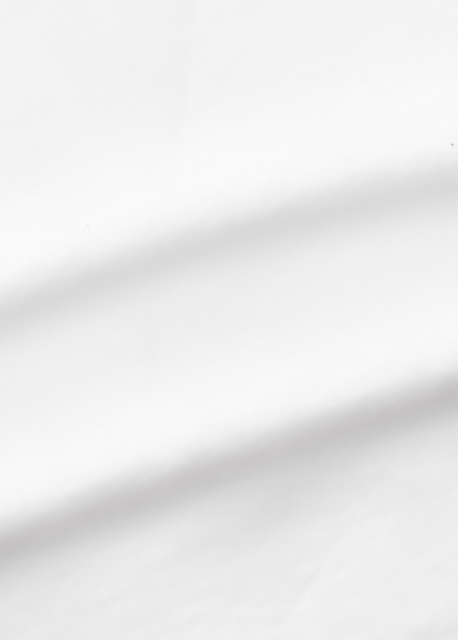
Reproduce this texture procedurally as a WebGL 1 fragment shader.

```glsl
precision highp float;
uniform vec2 u_resolution;

float hash(vec2 p) {
  p = fract(p * vec2(0.1031, 0.1137));
  p += dot(p, p.yx + 33.33);
  return fract((p.x + p.y) * p.x * 7.31 + p.y * 5.17);
}

float noise(vec2 p) {
  vec2 i = floor(p), f = fract(p);
  f = f * f * (3.0 - 2.0 * f);
  return mix(mix(hash(i), hash(i + vec2(1, 0)), f.x),
             mix(hash(i + vec2(0, 1)), hash(i + vec2(1, 1)), f.x), f.y);
}

float fbm(vec2 p) {
  float sum = 0.0, gain = 0.5;
  for (int i = 0; i < 4; i++) {
    sum += gain * noise(p);
    p = mat2(1.6, 1.2, -1.2, 1.6) * p + 5.3;
    gain *= 0.5;
  }
  return sum;
}

// Soft band with separate widths above and below its centre
float foldShadow(float d, float above, float below) {
  float t = d / (d > 0.0 ? above : below);
  return exp(-t * t);
}

// Elliptical soft patch, rotated by an angle
float patchGlow(vec2 p, vec2 radius, float angle) {
  float c = cos(angle), s = sin(angle);
  vec2 q = vec2(c * p.x + s * p.y, c * p.y - s * p.x) / radius;
  return exp(-dot(q, q));
}

void main() {
  vec2 uv = gl_FragCoord.xy / u_resolution;
  vec2 p = vec2(uv.x * 0.715, uv.y);
  float x = uv.x;
  float cloud = fbm(p * vec2(5.0, 8.0)) - 0.47;
  float fibre = fbm(mat2(0.9, -0.42, 0.42, 0.9) * p * vec2(25.0, 60.0)) - 0.47;

  // Heights relative to the two diagonal folds
  float upper = uv.y - (0.508 + 0.288 * x - 0.080 * x * x);
  float lower = uv.y - (0.147 + 0.271 * x - 0.030 * x * x);
  upper += fibre * 0.008;
  lower += fibre * 0.010;

  // Broad tones of the three sheets
  float topTone = 0.953 + 0.023 * foldShadow(upper - 0.10, 0.10, 0.08);
  float midTone = mix(0.972, 0.942, smoothstep(0.09, 0.24, lower));
  float baseTone = 0.920 + 0.010 * smoothstep(0.1, 0.3, -lower);
  float tone = mix(midTone, topTone, smoothstep(-0.02, 0.03, upper));
  tone = mix(baseTone, tone, smoothstep(-0.03, 0.05, lower));

  // Fold shadows
  float upperShade = foldShadow(upper, 0.040, 0.052);
  float lowerShade = foldShadow(lower, 0.040, 0.050 - 0.006 * x);
  tone -= 0.092 * upperShade;
  tone -= (0.163 - 0.022 * sin(3.1416 * x)) * lowerShade;
  tone -= 0.022 * foldShadow(lower + 0.06, 0.04, 0.07);

  // Secondary hollows and lights on the lower sheet
  tone -= 0.040 * patchGlow(p - vec2(0.46, 0.225), vec2(0.15, 0.042), 0.55);
  tone -= 0.030 * patchGlow(p - vec2(0.67, 0.0), vec2(0.11, 0.025), 0.4);
  tone += 0.018 * patchGlow(p - vec2(0.25, 0.155), vec2(0.10, 0.030), 0.5);
  float crease = p.x - 0.455 - 0.65 * (p.y - 0.04);
  tone += 0.012 * smoothstep(-0.004, 0.004, crease) * exp(-max(crease, 0.0) * 22.0)
        * smoothstep(0.0, 0.06, p.y) * (1.0 - smoothstep(0.13, 0.22, p.y));

  // Faint vertical press marks
  float press = x - 0.39 - 0.12 * (uv.y - 0.76);
  tone -= 0.010 * (1.0 - smoothstep(-0.006, 0.018, press)) * exp(min(press, 0.0) * 7.0)
        * smoothstep(0.72, 0.80, uv.y);
  tone -= 0.007 * patchGlow(p - vec2(0.235, 0.455), vec2(0.012, 0.06), 0.0);
  tone -= 0.008 * patchGlow(p - vec2(0.30, 0.50), vec2(0.12, 0.04), 0.4);

  // Cloth mottling and fine weave
  tone += cloud * mix(0.030, 0.014, smoothstep(-0.05, 0.05, lower));
  tone += fibre * mix(0.030, 0.010, smoothstep(-0.03, 0.03, lower));
  tone += (noise(p * 260.0) - 0.5) * 0.007;

  // Stray lint
  tone -= 0.28 * patchGlow(p - vec2(0.706, 0.774), vec2(0.0022, 0.0014), -0.6);
  tone -= 0.06 * patchGlow(p - vec2(0.137, 0.648), vec2(0.0045, 0.0012), -0.9);

  // Shadows carry a slight warm violet tint
  float warm = 0.35 * upperShade * (1.0 - x) + lowerShade;
  vec3 color = vec3(tone) + warm * vec3(0.003, -0.005, -0.002);
  gl_FragColor = vec4(clamp(color, 0.0, 1.0), 1.0);
}
```
